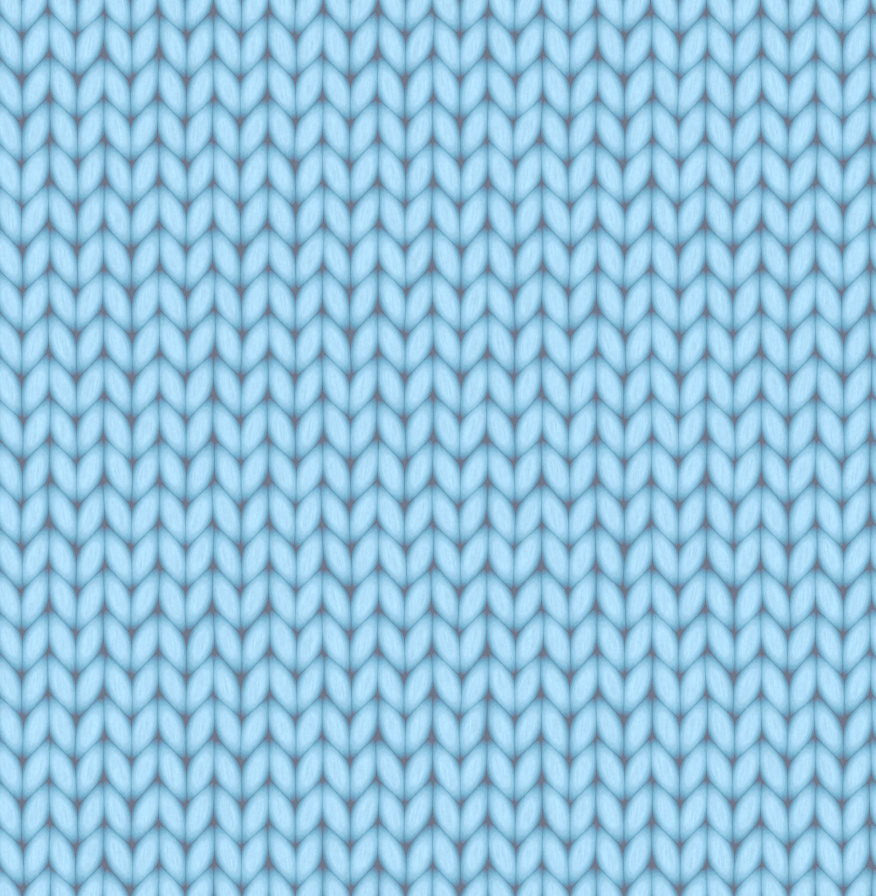
A Shadertoy shader for this texture:

```glsl
// Stockinette knit: columns of V stitches in pale blue yarn.
// Each leg of a V is a tilted elliptic dome; the nearest dome wins, and its
// depth, roughened by fibres along the strand, picks a shade from a ramp.

const vec2  REPEATS    = vec2(16.0, 21.0);  // V columns across, rows up
const vec2  PHASE      = vec2(0.40, -0.06); // V centre in columns, leg centre in rows
const float LEG_PITCH  = 0.641;             // width of half a column, in rows
const vec2  LEG_RADII  = vec2(0.28, 0.68);  // half width and half length, in rows
const float LEG_TILT   = 0.35;              // lean from the vertical, radians
const float SHIFT_VARY = 0.07;              // wander of each leg
const float TILT_VARY  = 0.10;
const float DEPTH_VARY = 0.09;
const float CREASE     = 0.11;              // extra depth where legs touch
const vec2  FIBRE_FREQ = vec2(24.0, 3.2);   // across and along the strand
const float FIBRE_TWIST = 0.22;
const float FIBRE_DEPTH = 0.30;
const float FIBRE_TONE  = 0.09;
const float FUZZ        = 0.035;

const int SHADES = 6;
const vec3 YARN[SHADES] = vec3[SHADES](
    vec3(0.70, 0.88, 0.985), vec3(0.60, 0.80, 0.91), vec3(0.48, 0.72, 0.83),
    vec3(0.43, 0.63, 0.75),  vec3(0.43, 0.56, 0.67), vec3(0.43, 0.47, 0.54));
const float DEPTHS[SHADES] = float[SHADES](0.22, 0.55, 0.83, 1.03, 1.20, 1.42);

float hash(vec2 p) {
    vec3 q = fract(p.xyx * vec3(0.1031, 0.1030, 0.0973));
    q += dot(q, q.yzx + 33.33);
    return fract((q.x + q.y) * q.z);
}

float noise(vec2 p) {
    vec2 i = floor(p), f = fract(p);
    f = f * f * (3.0 - 2.0 * f);
    return mix(mix(hash(i), hash(i + vec2(1, 0)), f.x),
               mix(hash(i + vec2(0, 1)), hash(i + vec2(1, 1)), f.x), f.y);
}

// Position across and along one leg; even half columns lean right, odd lean left.
vec2 legSpace(vec2 p, vec2 id) {
    vec2 vary = vec2(hash(id + 11.3), hash(id + 47.9)) - 0.5;
    vec2 q = p - vec2((id.x + 0.5) * LEG_PITCH, id.y) - SHIFT_VARY * vary;
    if (mod(id.x, 2.0) > 0.5) q.x = -q.x;
    float tilt = LEG_TILT + TILT_VARY * (hash(id + 83.1) - 0.5);
    float c = cos(tilt), s = sin(tilt);
    return vec2(q.x * c - q.y * s, q.x * s + q.y * c);
}

vec3 yarnShade(float depth) {
    vec3 shade = YARN[0];
    for (int i = 1; i < SHADES; i++)
        shade = mix(shade, YARN[i], smoothstep(DEPTHS[i - 1], DEPTHS[i], depth));
    return shade;
}

void mainImage(out vec4 fragColor, in vec2 fragCoord) {
    vec2 grid = fragCoord / iResolution.xy * REPEATS - PHASE;
    vec2 p = vec2(grid.x * 2.0 * LEG_PITCH, grid.y);
    vec2 home = vec2(floor(grid.x * 2.0), floor(grid.y + 0.5));

    // Find the nearest leg and the runner-up
    float depth = 9.0, second = 9.0;
    vec2 leg = vec2(0.0), legId = home;
    for (int j = -1; j <= 1; j++)
    for (int i = -1; i <= 1; i++) {
        vec2 id = home + vec2(i, j);
        vec2 q = legSpace(p, id);
        vec2 e = q / LEG_RADII;
        float d = dot(e, e);
        if (d < depth) {
            second = depth;
            depth = d;
            leg = q;
            legId = id;
        } else second = min(second, d);
    }

    // Fibres follow the strand with a slight twist
    vec2 strand = vec2(leg.x + FIBRE_TWIST * leg.y, leg.y);
    vec2 seed = legId * vec2(7.31, 13.7) + 200.0;
    float fibre = 0.6 * noise(strand * FIBRE_FREQ + seed)
                + 0.4 * noise(strand * FIBRE_FREQ * 1.9 + seed + 31.0) - 0.5;
    float fuzz = noise(p * 22.0 + 300.0) - 0.5;

    // Creases, wear and fibres all change the depth
    depth += CREASE * (1.0 - smoothstep(0.0, 0.28, second - depth));
    depth += DEPTH_VARY * (hash(legId + 5.7) - 0.5) + FIBRE_DEPTH * fibre;

    vec3 color = yarnShade(depth);
    color *= 1.0 + FIBRE_TONE * fibre + FUZZ * fuzz;
    fragColor = vec4(clamp(color, 0.0, 1.0), 1.0);
}
```
